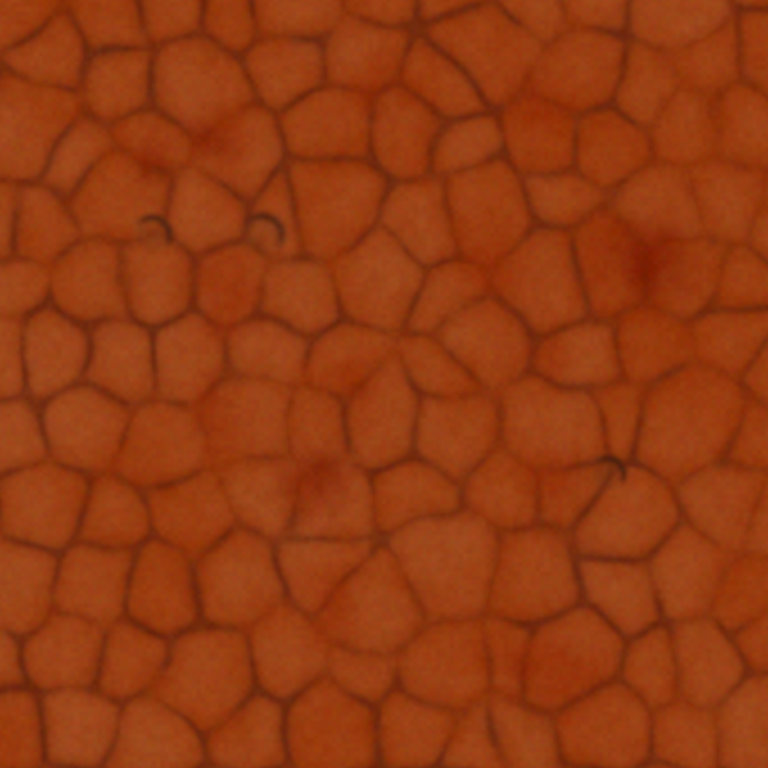
Reproduce this texture procedurally as a WebGL 2 fragment shader.

```glsl
#version 300 es
precision highp float;
// Soft orange cell tissue: a weighted Voronoi diagram with rounded corners,
// blurred brown walls of uneven strength and saturated rims, overlaid with
// red stains, a few dark crescent bubbles and fine colour grain.

uniform vec2 u_resolution;
out vec4 fragColor;

const float CELLS = 10.4;       // cells across the canvas
const float ROUNDING = 22.0;    // higher gives sharper cell corners

// Integer hash: three random values in 0..1 per lattice point and seed
vec3 hash3(vec2 lattice, int seed) {
    uvec3 v = uvec3(ivec3(ivec2(lattice), seed)) * 1664525u + 1013904223u;
    v.x += v.y * v.z; v.y += v.z * v.x; v.z += v.x * v.y;
    v ^= v >> 16u;
    v.x += v.y * v.z; v.y += v.z * v.x; v.z += v.x * v.y;
    return vec3(v >> 8u) / 16777216.0;
}

// Smooth value noise with three independent channels
vec3 noise3(vec2 p, int seed) {
    vec2 i = floor(p), f = fract(p);
    f = f * f * (3.0 - 2.0 * f);
    vec3 low = mix(hash3(i, seed), hash3(i + vec2(1, 0), seed), f.x);
    vec3 high = mix(hash3(i + vec2(0, 1), seed), hash3(i + vec2(1, 1), seed), f.x);
    return mix(low, high, f.y);
}

vec3 fbm3(vec2 p, int seed) {
    return noise3(p, seed) * 0.55 + noise3(p * 2.1 + 7.3, seed + 1) * 0.3
         + noise3(p * 4.3 + 3.1, seed + 2) * 0.15;
}

// Cell site on staggered rows: xy position, z weight that enlarges the cell
vec3 cellSite(vec2 cell) {
    vec3 h = hash3(cell, 11);
    float stagger = 0.5 * mod(cell.y, 2.0) - 0.25;
    return vec3(cell + 0.5 + vec2(stagger, 0.0) + 0.66 * (h.xy - 0.5), 0.34 * h.z * h.z);
}

// Returns x: rounded distance to the nearest wall, y: random tone of the cell
vec2 cellField(vec2 p) {
    vec2 base = floor(p), homeCell = base;
    vec3 home = vec3(0.0);
    float homePower = 1e5;
    for (int y = -2; y <= 2; y++)
    for (int x = -2; x <= 2; x++) {
        vec2 cell = base + vec2(x, y);
        vec3 site = cellSite(cell);
        vec2 toSite = site.xy - p;
        float power = dot(toSite, toSite) - site.z;
        if (power < homePower) { homePower = power; home = site; homeCell = cell; }
    }
    float total = 0.0;
    for (int y = -2; y <= 2; y++)
    for (int x = -2; x <= 2; x++) {
        vec3 site = cellSite(base + vec2(x, y));
        float gap = distance(site.xy, home.xy);
        if (gap < 0.001) continue;
        vec2 toSite = site.xy - p;
        float power = dot(toSite, toSite) - site.z;
        total += exp(-ROUNDING * (power - homePower) / (2.0 * gap));
    }
    return vec2(-log(total + 1e-9) / ROUNDING, hash3(homeCell, 23).x);
}

// Combined strength of scattered, soft and ragged stains
float stains(vec2 uv, int count, float radius, int seed) {
    vec2 ragged = uv + 0.06 * (fbm3(uv * 14.0, seed + 50).xy - 0.5);
    float strength = 0.0;
    for (int i = 0; i < count; i++) {
        vec3 h = hash3(vec2(i, 3), seed);
        float size = radius * (0.55 + 0.7 * h.z);
        vec2 d = (ragged - 0.05 - 0.9 * h.xy) / size;
        strength = max(strength, exp(-dot(d, d)) * (0.55 + 0.45 * h.z));
    }
    return strength;
}

// Bubble shade, x: dark crescent on the upper right, y: dull interior
vec2 bubble(vec2 p, float radius) {
    float r = length(p);
    float rim = exp(-pow((r - radius) / (0.25 * radius), 2.0));
    float side = smoothstep(-0.3, 0.9, dot(p / max(r, 1e-4), vec2(0.6, 0.8)));
    return vec2(rim * side, 1.0 - smoothstep(0.6 * radius, 1.15 * radius, r));
}

void main() {
    vec2 uv = gl_FragCoord.xy / u_resolution.y;
    vec3 broad = fbm3(uv * 5.0, 31);
    vec3 mottle = fbm3(uv * 20.0, 41);

    // Cells, very slightly bent so that walls are not straight
    vec2 p = uv * CELLS + 0.13 * (noise3(uv * 22.0, 5).xy - 0.5);
    vec2 field = cellField(p);
    float d = max(field.x, 0.0);

    // Cell bodies: dull in the middle, saturated towards the rim
    float rim = exp(-d / 0.17);
    float warmth = 0.12 + 0.65 * rim + 1.0 * (broad.x - 0.45) + 0.8 * (mottle.x - 0.5)
                 + 0.35 * (field.y - 0.5);
    vec3 color = mix(vec3(0.627, 0.28, 0.108), vec3(0.598, 0.212, 0.035),
                     clamp(warmth, 0.0, 1.0));

    // Walls: a faint wide shadow and a blurred line that fades in places
    float wall = exp(-pow(d / 0.064, 2.0));
    float shadow = exp(-pow(d / 0.16, 2.0));
    float presence = smoothstep(0.28, 0.74,
        0.65 * mottle.y + 0.45 * broad.y - 0.18 * (uv.x - 0.4));
    color = mix(color, vec3(0.44, 0.16, 0.055), shadow * (0.08 + 0.16 * presence));
    color = mix(color, vec3(0.34, 0.12, 0.055), wall * (0.06 + 0.5 * presence));

    // Red stains, many faint and a few deep
    color = mix(color, vec3(0.57, 0.16, 0.01), 0.65 * stains(uv, 16, 0.04, 61));
    color = mix(color, vec3(0.48, 0.10, 0.0), 0.85 * stains(uv, 4, 0.042, 73));

    // Bubbles
    for (int i = 0; i < 3; i++) {
        vec3 h = hash3(vec2(i, 9), 87);
        vec2 shade = bubble(uv - 0.1 - 0.8 * h.xy, 0.021 + 0.008 * h.z);
        color = mix(color, vec3(0.46, 0.22, 0.09), 0.3 * shade.y);
        color = mix(color, vec3(0.27, 0.12, 0.06), 0.7 * shade.x);
    }

    // Fine grain, partly coloured
    vec3 grain = noise3(uv * 170.0, 97) - 0.5;
    color += 0.035 * grain + 0.02 * (noise3(uv * 80.0, 99).x - 0.5);
    fragColor = vec4(clamp(color, 0.0, 1.0), 1.0);
}
```
